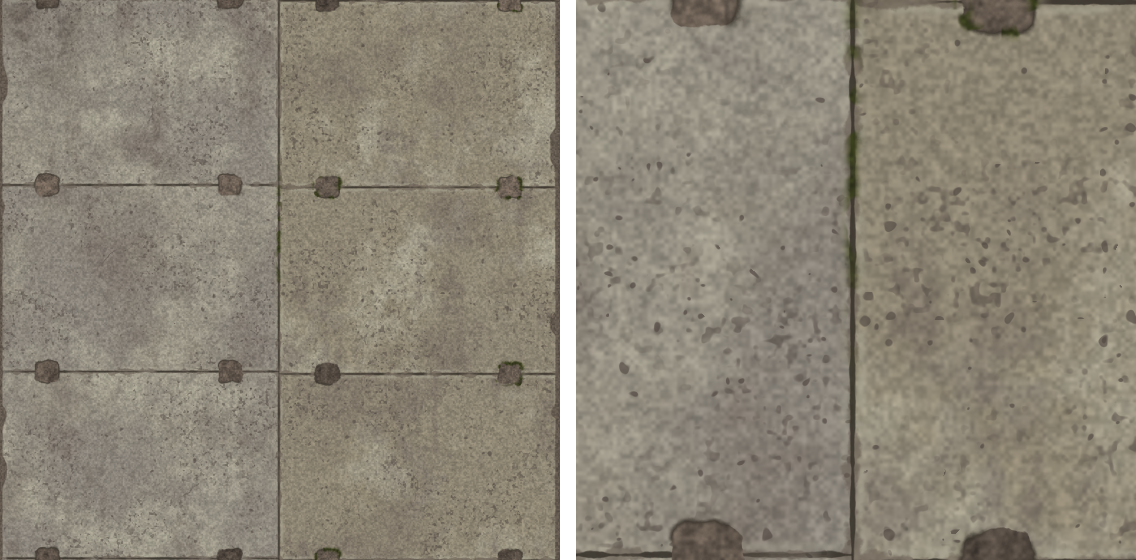
Left: the whole. Right: its middle third, enlarged.
A Shadertoy shader for this texture:

```glsl
// Weathered concrete slabs, two across and three down, with worn notches on the joints.
// Distances to joints and notches shape the layout; layered value noise adds
// stains, streaks, speckle, pits and moss.
const vec2 SLABS = vec2(2, 3);
const vec2 JOINT_SHIFT = vec2(0.003, -0.001); // left and right column
const float JOINT_HALF = 0.0013;
const float BORDER_HALF = 0.0065;
const float NOTCH_SPREAD = 0.163; // from slab centre
const vec2 NOTCH_HALF = vec2(0.021, 0.0185);
const float NOTCH_ROUND = 0.009;
const float GRAIN = 0.25;
const float SPECKLE = 0.32;
const vec2 SMUDGE_AT = vec2(0.055, 0.94);
const vec3 COOL = vec3(0.545, 0.522, 0.487);
const vec3 WARM = vec3(0.56, 0.525, 0.445);
const vec3 PALE = vec3(0.665, 0.65, 0.58);
const vec3 STAIN = vec3(0.45, 0.41, 0.375);
const vec3 PIT = vec3(0.32, 0.285, 0.26);
const vec3 EARTH = vec3(0.39, 0.345, 0.305);
const vec3 GAP = vec3(0.225, 0.205, 0.175);
const vec3 MOSS = vec3(0.2, 0.225, 0.09);

vec3 color;
void coat(vec3 tint, float amount) { color = mix(color, tint, amount); }

float hash(vec2 p) {
  vec3 q = fract(p.xyx * 0.1031);
  q += dot(q, q.yzx + 33.33);
  return fract((q.x + q.y) * q.z);
}

float noise(vec2 p) {
  vec2 i = floor(p), f = fract(p);
  f = f * f * (3.0 - 2.0 * f);
  return mix(mix(hash(i), hash(i + vec2(1, 0)), f.x),
             mix(hash(i + vec2(0, 1)), hash(i + 1.0), f.x), f.y);
}

float fbm(vec2 p) {
  float sum = 0.0, gain = 0.516;
  for (int i = 0; i < 5; i++) {
    sum += gain * noise(p);
    p = mat2(1.6, 1.2, -1.2, 1.6) * p + 17.3;
    gain *= 0.5;
  }
  return sum;
}

float band(float d, float width) { return exp(-d * d / (width * width)); }

// Smooth coverage where a distance is negative
float inside(float d) {
  float px = 1.0 / iResolution.y;
  return 1.0 - smoothstep(-px, px, d);
}

// One randomly placed pit per cell, kept with the given chance
float pits(vec2 uv, float cells, float chance) {
  vec2 g = uv * cells, id = floor(g);
  vec2 centre = 0.4 + 0.2 * vec2(hash(id + 3.1), hash(id + 71.7));
  float radius = mix(0.08, 0.25, hash(id + 29.0));
  float d = length(fract(g) - centre) - radius;
  return inside(d / cells) * step(hash(id + 11.0), chance);
}

float roundBox(vec2 p, vec2 halfSize, float r) {
  vec2 q = abs(p) - halfSize + r;
  return length(max(q, 0.0)) + min(max(q.x, q.y), 0.0) - r;
}

void mainImage(out vec4 fragColor, in vec2 fragCoord) {
  vec2 uv = fragCoord / iResolution.xy;

  // Slab index, local position and distances to the joints
  vec2 size = 1.0 / SLABS, grid = uv + vec2(0.002, 0);
  float right = step(size.x, grid.x);
  grid.y -= mix(JOINT_SHIFT.x, JOINT_SHIFT.y, right);
  vec2 slab = floor(grid * SLABS), local = fract(grid * SLABS);
  vec2 gap = min(local, 1.0 - local) * size;
  float seed = hash(slab + 5.0);
  vec2 own = uv + slab * 7.3;
  float wobble = fbm(uv * 70.0) - 0.5, fine = noise(uv * 390.0);

  // Slab tone, bloom, stains and streaks
  float cloud = fbm(own * 6.0), mottle = fbm(own * 24.0 + 40.0), rough = fbm(own * 75.0);
  color = mix(COOL, WARM, clamp(right * 0.85 + 0.5 * (cloud - 0.4), 0.0, 1.0));
  float bloom = 0.5 * cloud + 0.3 * mottle + 0.2 * rough;
  coat(PALE, 0.8 * smoothstep(0.46, 0.7, bloom));
  coat(STAIN, 0.5 * smoothstep(0.5, 0.75, 0.75 * fbm(own * 9.0 + 90.0) + 0.25 * rough));
  float streak = noise(own * vec2(65, 5)) * noise(own * vec2(18, 9) + 8.0);
  coat(STAIN, 0.5 * smoothstep(0.3, 0.7, streak) * smoothstep(0.3, 0.6, rough));
  coat(PIT, 0.65 * band(length(uv - SMUDGE_AT), 0.09) * smoothstep(0.4, 0.7, mottle));

  // Patches of crisp speckle, then overall grain
  float patches = smoothstep(0.4, 0.65, fbm(own * 11.0 + 60.0));
  float flecks = smoothstep(0.6, 0.8, 0.6 * noise(uv * 170.0 + 5.0) + 0.4 * noise(uv * 330.0));
  coat(PIT, SPECKLE * flecks * (0.4 + 1.2 * patches));
  color *= 1.0 + GRAIN * (0.7 * fine + 0.6 * noise(uv * 230.0 + 31.0) - 0.65);

  // Loose pits, and rows of pits on right-hand slabs
  vec2 bent = uv + 0.004 * vec2(noise(uv * 160.0), noise(uv * 160.0 + 50.0));
  float row = band(local.y - mix(0.26, 0.44, step(slab.y, 1.5)), 0.02);
  float column = band(abs(local.x - 0.52) - 0.22, 0.018) * smoothstep(0.2, 0.7, local.y);
  float rows = right * step(0.5, slab.y) * max(row, column);
  coat(PIT, 0.65 * pits(bent, 70.0, 0.015 + 0.5 * rows));
  coat(PIT, 0.7 * pits(bent + 0.37, 125.0, 0.02 + 0.1 * patches));

  // A short hairline crack on some slabs
  float a = 3.0 * seed;
  vec2 c = (local - 0.3 - 0.4 * vec2(hash(slab + 2.0), hash(slab + 9.0))) * size;
  c = mat2(cos(a), sin(a), -sin(a), cos(a)) * c;
  float crack = inside(abs(c.y + 0.012 * wobble) - 0.0006);
  coat(PIT, 0.65 * crack * step(0.4, seed) * band(c.x, 0.022));

  // Pale worn rims, then earth and dark gaps along the joints
  float edge = min(gap.x, gap.y);
  coat(PALE, (0.35 + 0.25 * right) * band(edge - 0.005, 0.003) * smoothstep(0.3, 0.6, rough));
  float border = step(0.25, abs(uv.x - 0.5));
  float chips = 0.009 * smoothstep(0.72, 0.9, noise(vec2(uv.y * 19.0, 4.0 + right)));
  float sideHalf = mix(JOINT_HALF, BORDER_HALF + chips, border) + 0.003 * wobble;
  coat(EARTH, 0.55 * (1.0 - smoothstep(0.001, 0.004, edge + 0.016 * wobble)));
  float level = inside(gap.y - JOINT_HALF - 0.004 * wobble);
  coat(GAP, 0.9 * level * smoothstep(0.05, 0.4, noise(uv * 30.0)));
  coat(mix(GAP, EARTH * (0.8 + 0.4 * fine), border * 0.85), 0.9 * inside(gap.x - sideHalf));

  // Rounded notches centred on horizontal joints
  float joint = floor(grid.y * SLABS.y + 0.5);
  float vary = hash(vec2(slab.x * 2.0 + step(0.5, local.x), joint) + 13.0);
  vec2 n = vec2(abs(local.x - 0.5) * size.x - NOTCH_SPREAD, grid.y - joint * size.y);
  float notch = roundBox(n, NOTCH_HALF, NOTCH_ROUND) + 0.009 * wobble;
  vec3 fill = EARTH * mix(0.82, 1.1, vary) * (0.5 + 0.7 * fbm(uv * 110.0) + 0.3 * fine);
  coat(fill, inside(notch));
  coat(GAP, 0.7 * band(notch, 0.0018) * smoothstep(0.2, 0.5, noise(uv * 60.0)));

  // Moss around right-hand notches and down the middle joint
  float clump = smoothstep(0.4, 0.6, noise(uv * 110.0 + 12.0));
  float ring = right * step(0.35, vary) * band(notch, 0.0035);
  float vine = band(uv.x - 0.498 + 0.006 * wobble, 0.004) * band(uv.y - 0.58, 0.1);
  coat(MOSS * (0.7 + 0.6 * fine), 0.85 * clump * max(ring, vine));
  fragColor = vec4(color, 1);
}
```
